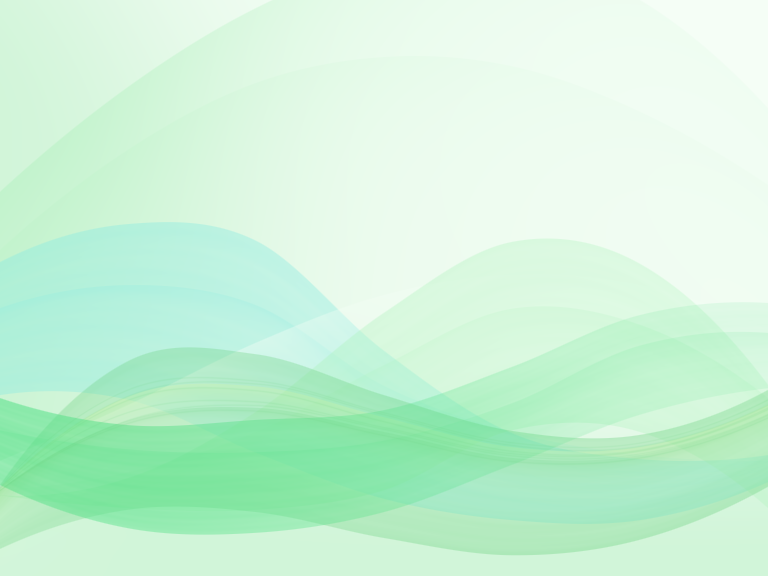
This background is drawn by a Shadertoy shader. Its source:

```glsl
// Translucent mint and aqua ribbons flowing over a pale green backdrop.

const vec3 MINT = vec3(0.82, 0.96, 0.85);
const vec3 PALE = vec3(0.935, 0.985, 0.94);
const vec3 WHITE = vec3(0.96, 0.995, 0.965);
const vec3 LEAF = vec3(0.60, 0.93, 0.67);
const vec3 AQUA = vec3(0.55, 0.92, 0.88);
const vec3 SPRING = vec3(0.66, 0.95, 0.72);
const vec3 MOSS = vec3(0.40, 0.81, 0.48);
const vec3 EMERALD = vec3(0.33, 0.88, 0.53);
const vec3 LIME = vec3(0.82, 0.96, 0.66);
const float STREAK_STRENGTH = 0.10;
const float THREAD_COUNT = 6.0;
const float THREAD_WIDTH = 0.0016;

// Curve heights at even steps from the left to the right side.
const float ARCH_OUTER[7] = float[7](0.667, 0.849, 0.986, 1.07, 1.08, 1.0, 0.812);
const float ARCH_INNER[7] = float[7](0.566, 0.74, 0.856, 0.901, 0.885, 0.806, 0.679);
const float AQUA_TOP[7] = float[7](0.545, 0.611, 0.582, 0.391, 0.248, 0.203, 0.21);
const float AQUA_LOW[7] = float[7](0.314, 0.306, 0.214, 0.134, 0.097, 0.097, 0.163);
const float AQUA_FOLD[7] = float[7](0.465, 0.505, 0.47, 0.33, 0.25, 0.21, 0.2);
const float GLEAM[7] = float[7](0.2, 0.297, 0.405, 0.488, 0.523, 0.505, 0.427);
const float HILL_TOP[7] = float[7](0.14, 0.17, 0.285, 0.457, 0.58, 0.542, 0.332);
const float HILL_LOW[7] = float[7](0.14, 0.118, 0.115, 0.149, 0.253, 0.25, 0.118);
const float HILL_FOLD[7] = float[7](0.15, 0.18, 0.25, 0.366, 0.464, 0.436, 0.309);
const float MOSS_TOP[7] = float[7](0.158, 0.373, 0.385, 0.314, 0.252, 0.245, 0.323);
const float MOSS_LOW[7] = float[7](0.047, 0.115, 0.111, 0.066, 0.036, 0.063, 0.155);
const float MOSS_FOLD[7] = float[7](0.149, 0.27, 0.292, 0.25, 0.205, 0.21, 0.28);
const float EMERALD_TOP[7] = float[7](0.309, 0.262, 0.271, 0.288, 0.363, 0.453, 0.474);
const float EMERALD_LOW[7] = float[7](0.158, 0.083, 0.075, 0.111, 0.193, 0.28, 0.326);
const float EMERALD_FOLD[7] = float[7](0.253, 0.22, 0.215, 0.235, 0.3, 0.4, 0.422);

// Catmull-Rom spline with extrapolated ends.
float curve(float x, float h[7]) {
    float s = clamp(x, 0.0, 0.9999) * 6.0;
    int i = int(s);
    float t = s - float(i);
    float b = h[i], c = h[i + 1];
    float a = i > 0 ? h[max(i - 1, 0)] : 3.0 * h[0] - 3.0 * h[1] + h[2];
    float d = i < 5 ? h[min(i + 2, 6)] : 3.0 * h[6] - 3.0 * h[5] + h[4];
    return b + 0.5 * t * (c - a + t * (2.0 * a - 5.0 * b + 4.0 * c - d
         + t * (3.0 * (b - c) + d - a)));
}

// Antialiased coverage of the positive side.
float cover(float d) {
    return clamp(d / max(fwidth(d), 1e-5) + 0.5, 0.0, 1.0);
}

// Layered sines that follow the flow of a ribbon.
float streaks(float x, float v) {
    return (sin(v * 23.0 + 4.0 * x) + 0.6 * sin(v * 57.0 - 7.0 * x)
          + 0.4 * sin(v * 117.0 + 9.0 * x)) * 0.5;
}

// Film between two curves; alpha runs left to right, core is its middle weight.
vec3 ribbon(vec3 base, vec2 p, float top, float low, vec3 tint, vec2 alpha, float core) {
    float v = clamp((top - p.y) / max(top - low, 0.01), 0.0, 1.0);
    float a = mix(alpha.x, alpha.y, smoothstep(0.0, 1.0, p.x));
    a *= mix(core, 1.0, abs(2.0 * v - 1.0)) * (1.0 + STREAK_STRENGTH * streaks(p.x, v));
    return mix(base, tint, a * cover(top - p.y) * cover(p.y - low));
}

// Fold with a crisp upper edge and a tail fading downward.
vec3 fold(vec3 base, vec2 p, float top, vec3 tint, vec2 alpha, float tail) {
    float a = mix(alpha.x, alpha.y, smoothstep(0.0, 1.0, p.x));
    return mix(base, tint, a * cover(top - p.y) * exp(-max(top - p.y, 0.0) / tail));
}

void mainImage(out vec4 fragColor, in vec2 fragCoord) {
    vec2 p = fragCoord / iResolution.xy;

    // Backdrop
    vec3 col = mix(MINT, PALE, smoothstep(-0.05, 0.55, p.x));
    col = mix(col, WHITE, smoothstep(0.8, 1.8, p.x + p.y));
    col = mix(col, MINT, smoothstep(0.4, 0.02, p.y));

    // Wide pale arch
    col = fold(col, p, curve(p.x, ARCH_OUTER), LEAF, vec2(0.28, 0.06), 0.28);
    col = fold(col, p, curve(p.x, ARCH_INNER), LEAF, vec2(0.09, 0.04), 0.18);

    // Aqua ribbon and the pale gleam across it
    col = ribbon(col, p, curve(p.x, AQUA_TOP), curve(p.x, AQUA_LOW), AQUA, vec2(0.42, 0.38), 0.9);
    col = fold(col, p, curve(p.x, AQUA_FOLD), AQUA, vec2(0.28, 0.1), 0.04);
    col = fold(col, p, curve(p.x, GLEAM), WHITE, vec2(0.5, 0.15), 0.12);

    // Spring green hill
    col = ribbon(col, p, curve(p.x, HILL_TOP), curve(p.x, HILL_LOW), SPRING, vec2(0.38, 0.28), 0.85);
    col = fold(col, p, curve(p.x, HILL_FOLD), SPRING, vec2(0.15, 0.2), 0.06);

    // Moss ribbon with a lime lining
    float mossTop = curve(p.x, MOSS_TOP);
    float mossFold = curve(p.x, MOSS_FOLD);
    col = ribbon(col, p, mossTop, curve(p.x, MOSS_LOW), MOSS, vec2(0.30, 0.34), 0.6);
    col = fold(col, p, mix(mossTop, mossFold, 0.6), LIME, vec2(0.35, 0.3), 0.035);

    // Emerald ribbon
    col = ribbon(col, p, curve(p.x, EMERALD_TOP), curve(p.x, EMERALD_LOW), EMERALD, vec2(0.52, 0.12), 1.1);
    col = fold(col, p, curve(p.x, EMERALD_FOLD), EMERALD, vec2(0.18, 0.12), 0.04);
    col = fold(col, p, mossFold, MOSS, vec2(0.22, 0.15), 0.025);

    // Fine threads along the moss folds
    for (float i = 0.0; i < THREAD_COUNT; i++) {
        float y = mix(mossTop, mossFold, 0.45 + 0.13 * i + 0.05 * sin(5.0 * p.x + 2.0 * i));
        float d = abs(p.y - y) / max(THREAD_WIDTH, 0.6 / iResolution.y);
        col = mix(col, MOSS, 0.12 * exp(-d * d));
    }

    fragColor = vec4(col, 1.0);
}
```
